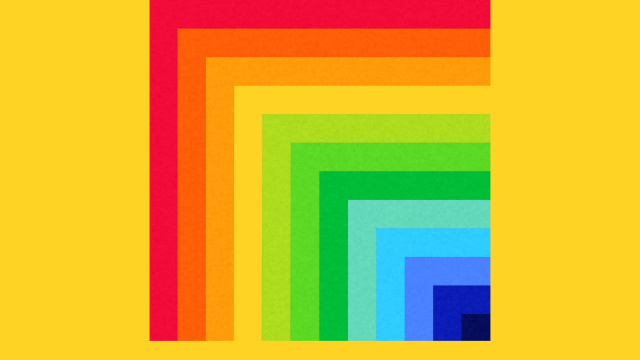
Give the GLSL for this background, as a Shadertoy shader.

```glsl
// Twelve nested sheets of coloured paper, stepping from red to navy, on flat yellow.
// Each sheet is a corner region painted over the last, with a soft seam along its
// left and top edges; value noise gives the paper a faint grain.

const vec3 YELLOW = vec3(1.0, 0.828, 0.137);
const float SIDE = 0.9468; // side of the square, in canvas heights

float hash(vec2 p) {
    vec3 q = fract(p.xyx * 0.1031);
    q += dot(q, q.yzx + 33.33);
    return fract((q.x + q.y) * q.z);
}

float valueNoise(vec2 p) {
    vec2 cell = floor(p), f = fract(p);
    f = f * f * (3.0 - 2.0 * f);
    return mix(mix(hash(cell), hash(cell + vec2(1, 0)), f.x),
               mix(hash(cell + vec2(0, 1)), hash(cell + vec2(1, 1)), f.x), f.y);
}

float paperGrain(vec2 p) {
    return 0.6 * valueNoise(p * 240.0) + 0.4 * valueNoise(p * vec2(90.0, 130.0)) - 0.5;
}

void mainImage(out vec4 fragColor, in vec2 fragCoord) {
    vec3 sheets[12] = vec3[12](
        vec3(0.95, 0.04, 0.22), vec3(1.00, 0.37, 0.03), vec3(1.00, 0.61, 0.04), YELLOW,
        vec3(0.68, 0.86, 0.12), vec3(0.36, 0.85, 0.14), vec3(0.00, 0.74, 0.22),
        vec3(0.39, 0.85, 0.73), vec3(0.18, 0.80, 1.00), vec3(0.29, 0.51, 1.00),
        vec3(0.04, 0.11, 0.71), vec3(0.02, 0.05, 0.36));

    // Position in canvas heights from the square's top left corner, y downwards
    float pixel = 1.0 / iResolution.y;
    vec2 p = vec2((fragCoord.x - 0.5 * iResolution.x) * pixel + 0.5 * SIDE,
                  1.0 - fragCoord.y * pixel);

    // Paint the sheets from the outermost inwards
    vec3 paper = sheets[0];
    float grainAmount = 0.035;
    for (int i = 1; i < 12; i++) {
        float n = float(i);
        float tilt = 0.003 * exp(-0.4 * (n - 4.0) * (n - 4.0)) * p.y;
        vec2 corner = vec2(0.0789 * n - 0.0013 - tilt, 0.0793 * n);
        float edge = min(p.x - corner.x, p.y - corner.y);
        float cover = clamp(edge / pixel + 0.5, 0.0, 1.0);
        paper = mix(paper, sheets[i], cover);
        paper *= 1.0 - 0.04 * exp(-abs(edge) * 700.0);
        grainAmount = mix(grainAmount, i == 3 ? 0.008 : 0.045, cover);
    }
    paper += grainAmount * paperGrain(p);

    // Trim to the square, whose top meets the canvas edge
    float inset = min(min(p.x, SIDE - p.x), SIDE - p.y);
    float inside = clamp(inset / pixel + 0.5, 0.0, 1.0);
    fragColor = vec4(mix(YELLOW, paper, inside), 1.0);
}
```
